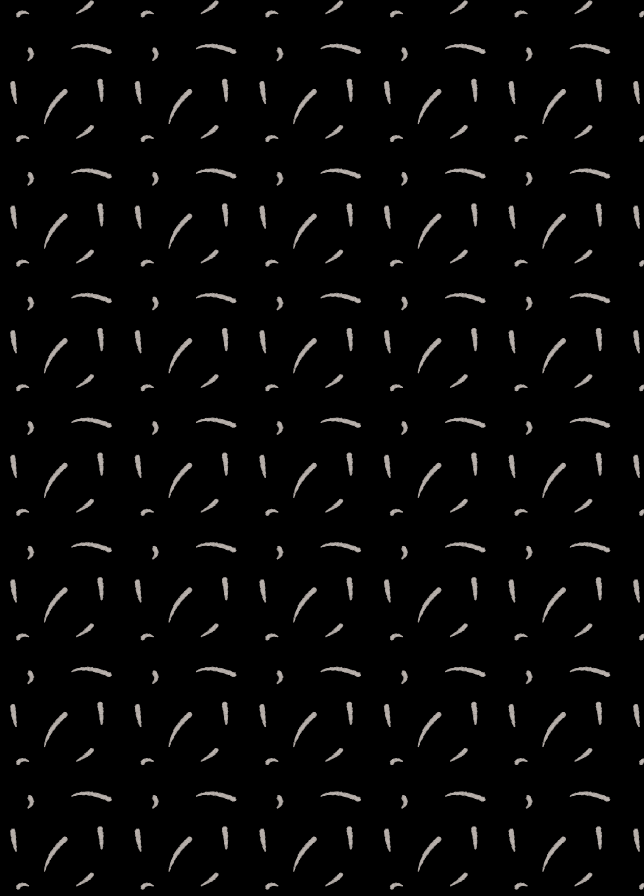
Give the GLSL for this pattern, as a Shadertoy shader.

```glsl
// Seven pale, tapered, slightly curved slivers scattered on black in a square repeat.
// Each sliver is a quadratic curve sampled as short segments whose radius shrinks
// to a thin tip; value noise roughens the outline and mottles the bone colour.

const float PERIOD = 160.2;   // repeat size; the canvas is 1152 units tall

float hash(vec2 p) {
    return fract(sin(dot(p, vec2(127.1, 311.7))) * 43758.5453);
}

float noise(vec2 p) {
    vec2 i = floor(p), f = fract(p);
    f = f * f * (3.0 - 2.0 * f);
    return mix(mix(hash(i), hash(i + vec2(1, 0)), f.x),
               mix(hash(i + vec2(0, 1)), hash(i + vec2(1, 1)), f.x), f.y);
}

vec2 curve(vec2 a, vec2 b, vec2 c, float t) {
    return mix(mix(a, b, t), mix(b, c, t), t);
}

// Distance to a sliver from blunt end a, bent towards b, to tip c
float sliver(vec2 p, vec2 a, vec2 b, vec2 c, float radius, float tip) {
    const int STEPS = 10;
    vec2 middle = curve(a, b, c, 0.5);
    p -= PERIOD * round((p - middle) / PERIOD);   // nearest repeat
    float d = 1e3;
    vec2 start = a;
    for (int i = 1; i <= STEPS; i++) {
        float t = float(i) / float(STEPS);
        vec2 end = curve(a, b, c, t), along = end - start;
        float h = clamp(dot(p - start, along) / dot(along, along), 0.0, 1.0);
        float s = t + (h - 1.0) / float(STEPS);
        d = min(d, length(p - start - along * h) - radius * mix(1.0, tip, s * s));
        start = end;
    }
    return d + 1.1 * (noise(p * 0.5) - 0.5);      // ragged outline
}

void mainImage(out vec4 fragColor, in vec2 fragCoord) {
    float pixel = 1152.0 / iResolution.y;
    vec2 p = vec2(fragCoord.x, iResolution.y - fragCoord.y) * pixel - vec2(277, 384);

    // Two long slivers: diagonal and level
    float d = sliver(p, vec2(127, 54), vec2(104, 75), vec2(101, 95), 3.2, 0.25);
    d = min(d, sliver(p, vec2(184, 163), vec2(153, 150), vec2(136, 159), 3.0, 0.25));
    // Three short ones: two upright, one slanted
    d = min(d, sliver(p, vec2(172, 41), vec2(174, 54), vec2(174, 66), 3.4, 0.4));
    d = min(d, sliver(p, vec2(60, 44), vec2(61, 57), vec2(64, 69), 3.4, 0.4));
    d = min(d, sliver(p, vec2(161, 100), vec2(154, 108), vec2(142, 114), 3.1, 0.25));
    // Two small hooked ones
    d = min(d, sliver(p, vec2(67, 116), vec2(70, 110), vec2(80, 114), 2.9, 0.35));
    d = min(d, sliver(p, vec2(82, 161), vec2(87, 168), vec2(80, 174), 3.2, 0.3));

    // Mottled bone colour, dimmer towards the rim
    float mottle = noise(mod(p, PERIOD) * 0.7);
    vec3 bone = vec3(0.74, 0.71, 0.69) * mix(0.9, 1.03, mottle);
    bone *= mix(1.0, 0.86, smoothstep(-1.8, 0.0, d));

    float cover = clamp(0.5 - d / pixel, 0.0, 1.0);
    fragColor = vec4(bone * cover, 1.0);
}
```
